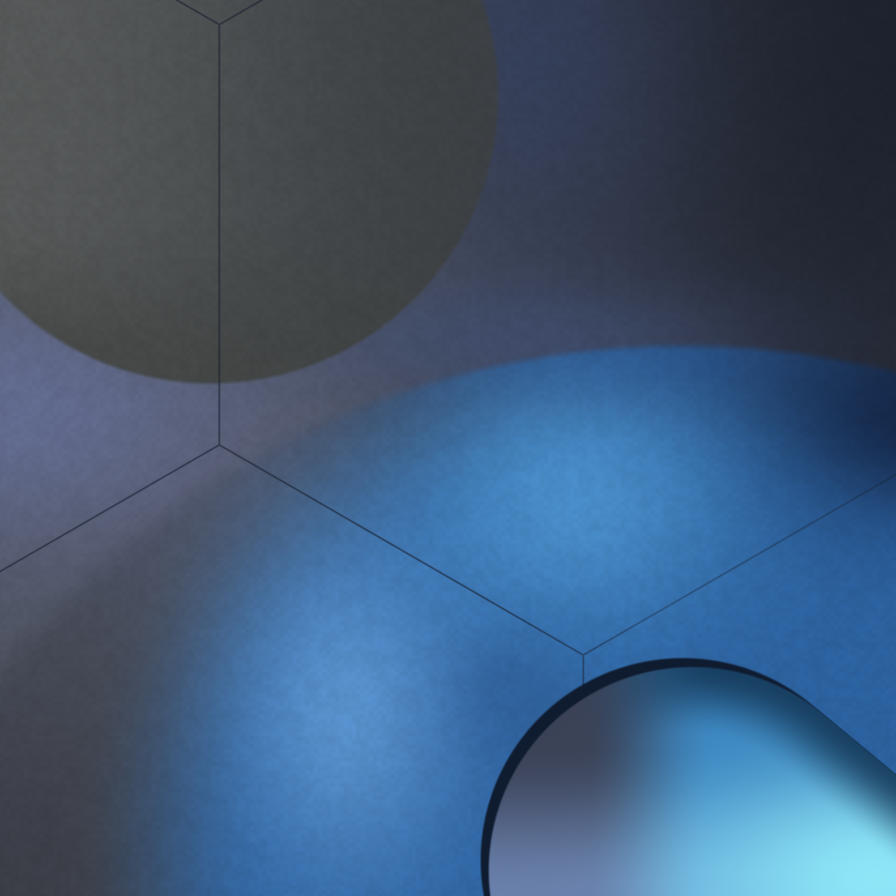
Write a Shadertoy shader that draws this background.

```glsl
// Dim studio wall with a hexagon seam grid, an olive disc, a glowing blue dome and a glossy capsule.

float hash(vec2 p) {
    return fract(sin(dot(p, vec2(127.1, 311.7))) * 43758.5453);
}

float valueNoise(vec2 p) {
    vec2 i = floor(p), f = fract(p);
    f = f * f * (3.0 - 2.0 * f);
    return mix(mix(hash(i), hash(i + vec2(1, 0)), f.x),
               mix(hash(i + vec2(0, 1)), hash(i + vec2(1, 1)), f.x), f.y);
}

// Elliptical Gaussian light, 1 at its centre
float glow(vec2 p, vec2 centre, vec2 radius) {
    vec2 q = (p - centre) / radius;
    return exp(-dot(q, q));
}

// Coverage of a shape from its signed distance
float cover(float dist, float blur) {
    return 1.0 - smoothstep(-blur, blur, dist);
}

// Distance to the nearest seam of a grid of upright hexagons
float hexSeam(vec2 p, float pitch) {
    vec2 cell = vec2(1.0, sqrt(3.0));
    p /= pitch;
    vec2 a = mod(p + 0.5 * cell, cell) - 0.5 * cell;
    vec2 b = mod(p, cell) - 0.5 * cell;
    vec2 q = abs(dot(a, a) < dot(b, b) ? a : b);
    return pitch * (0.5 - max(q.x, dot(q, 0.5 * cell)));
}

// Capsule that runs from start along a unit direction without end
float rayCapsule(vec2 p, vec2 start, vec2 dir, float radius) {
    vec2 q = p - start;
    return length(q - dir * max(dot(q, dir), 0.0)) - radius;
}

vec3 wallColor(vec2 p) {
    float across = smoothstep(0.25, 0.95, p.x + 0.15 * (p.y - 0.5));
    vec3 c = mix(vec3(0.32, 0.34, 0.40), vec3(0.15, 0.165, 0.21), across);
    c = mix(c, vec3(0.39, 0.43, 0.58), 0.9 * glow(p, vec2(0.0, 0.54), vec2(0.28, 0.15)));
    c = mix(c, vec3(0.20, 0.25, 0.37), 0.7 * glow(p, vec2(0.60, 0.93), vec2(0.16, 0.22)));
    c = mix(c, vec3(0.25, 0.31, 0.45), 0.7 * glow(p, vec2(0.60, 0.62), vec2(0.26, 0.07)));
    c = mix(c, vec3(0.10, 0.12, 0.17), 0.7 * glow(p, vec2(1.0, 0.95), vec2(0.16, 0.30)));
    return mix(c, vec3(0.24, 0.25, 0.28), 0.7 * glow(p, vec2(0.0), vec2(0.3, 0.25)));
}

vec3 discColor(vec2 p) {
    vec3 c = mix(vec3(0.335, 0.345, 0.345), vec3(0.235, 0.25, 0.265), smoothstep(0.0, 0.56, p.x));
    return mix(c, vec3(0.25, 0.26, 0.255), 0.7 * smoothstep(0.78, 0.58, p.y));
}

vec3 domeColor(vec2 p, vec3 wall) {
    float lit = 1.0 - smoothstep(0.46, 0.70, length(p - vec2(0.77, 0.01)));
    vec3 c = mix(wall * 0.88, vec3(0.17, 0.38, 0.62), lit);
    c = mix(c, vec3(0.14, 0.31, 0.54), 0.75 * glow(p, vec2(0.72, 0.60), vec2(0.26, 0.06)));
    c = mix(c, vec3(0.07, 0.14, 0.27), 0.9 * glow(p, vec2(1.04, 0.53), vec2(0.20, 0.11)));
    c = mix(c, vec3(0.29, 0.56, 0.79), 0.95 * glow(p, vec2(0.64, 0.44), vec2(0.17, 0.14)));
    c = mix(c, vec3(0.35, 0.57, 0.80), 0.95 * glow(p, vec2(0.385, 0.21), vec2(0.13, 0.19)));
    return mix(c, vec3(0.18, 0.36, 0.58), 0.6 * glow(p, vec2(0.57, 0.22), vec2(0.06, 0.07)));
}

vec3 capsuleColor(vec2 p, float depth) {
    float turn = smoothstep(0.65, 0.80, p.x);
    vec3 c = mix(vec3(0.23, 0.26, 0.34), vec3(0.23, 0.52, 0.75), turn);
    vec3 floorLight = mix(vec3(0.41, 0.50, 0.67), vec3(0.42, 0.70, 0.87), turn);
    c = mix(c, floorLight, smoothstep(0.17, 0.0, p.y));
    c = mix(c, vec3(0.56, 0.91, 0.97), 0.95 * glow(p, vec2(0.98, 0.02), vec2(0.17, 0.11)));
    float edgeShade = (1.0 - smoothstep(0.0, 0.08, depth)) * smoothstep(0.64, 0.80, p.x);
    return mix(c, vec3(0.07, 0.20, 0.32), 0.85 * edgeShade);
}

void mainImage(out vec4 fragColor, in vec2 fragCoord) {
    vec2 p = fragCoord / iResolution.y;
    float pixel = 1.0 / iResolution.y;

    // Wall and disc
    vec3 wall = wallColor(p);
    float disc = length(p - vec2(0.235, 0.893)) - 0.321;
    vec3 color = mix(wall, discColor(p), cover(disc, 0.003));

    // Dome, with a softer rim toward the left
    float dome = length(p - vec2(0.762, -0.363)) - 0.977;
    float rimBlur = mix(0.022, 0.006, smoothstep(0.1, 0.6, p.x));
    color = mix(color, domeColor(p, wall), cover(dome, rimBlur));

    // Plaster grain
    float grain = 0.6 * valueNoise(p * 210.0) + 0.4 * valueNoise(p * 75.0) - 0.5;
    color *= 1.0 + 0.09 * grain;

    // Seams, fading toward the lower right
    float seam = cover(hexSeam(p - vec2(0.651, 0.738), 0.8125) - 0.0009, pixel);
    float seamStrength = mix(0.65, 0.4, smoothstep(0.55, 0.75, p.x));
    color = mix(color, vec3(0.09, 0.12, 0.18), seam * seamStrength);

    // Capsule recess, then the lit body set slightly lower
    vec2 dir = normalize(vec2(0.77, -0.64));
    float recess = rayCapsule(p, vec2(0.762, 0.040), dir, 0.2255);
    float body = rayCapsule(p, vec2(0.773, 0.028), dir, 0.2275);
    color = mix(color, vec3(0.06, 0.11, 0.19), cover(recess, 1.5 * pixel));
    color = mix(color, capsuleColor(p, -body), cover(max(body, recess), 1.5 * pixel));

    fragColor = vec4(color, 1.0);
}
```
